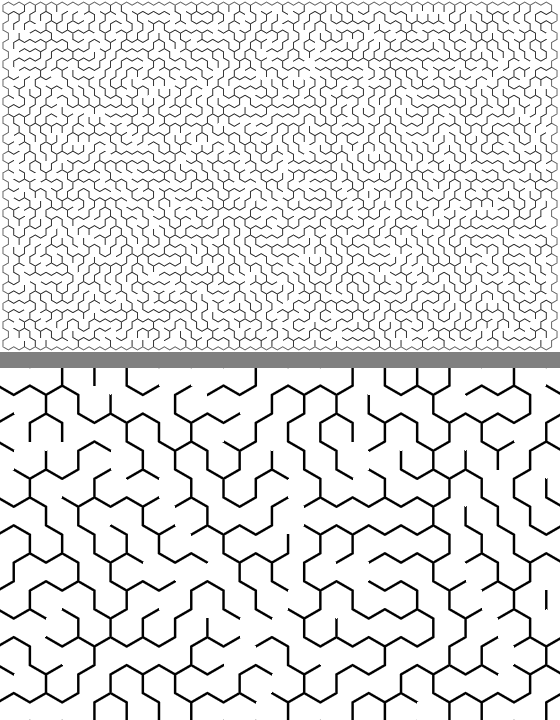
Top, the full canvas; bottom, a detail of the centre.
Give the GLSL for this pattern, as a WebGL 2 fragment shader.

```glsl
#version 300 es
precision highp float;
precision highp int;
// Draws a black line maze on a grid of hexagonal cells over white.

uniform vec2 u_resolution;
out vec4 fragColor;

const ivec2 GRID = ivec2(51, 37);             // columns, rows
const vec2 CANVAS_CELLS = vec2(52.03, 32.72); // canvas size in cell widths
const float LINE_WIDTH = 0.076;               // in cell widths
const float FILTER_PIXELS = 1.05;             // edge softness
const float BORDER_INK = 0.72;
const float FLOW_SCALE = 0.15;                // frequency of corridor direction
const float FLOW_TURN = 8.0;                  // swing of corridor direction
const vec3 PAPER = vec3(1.0);
const vec3 INK = vec3(0.0);

const float ROW_PITCH = 0.8660254;
const float HALF_EDGE = 0.2886751;
const float SIXTH_TURN = 1.0471976;
const ivec2 STEPS[6] = ivec2[6](ivec2(1, 0), ivec2(0, 1), ivec2(-1, 1),
                                ivec2(-1, 0), ivec2(0, -1), ivec2(1, -1));

// Hash and gradient noise
uint hash(ivec2 v, uint seed) {
    uint h = uint(v.x) * 374761393u + uint(v.y) * 668265263u + seed * 974711u;
    h = (h ^ (h >> 15)) * 739982445u;
    h = (h ^ (h >> 12)) * 695872825u;
    return h ^ (h >> 15);
}

float slope(ivec2 corner, vec2 offset) {
    float angle = float(hash(corner, 7u) & 1023u) * SIXTH_TURN * 6.0 / 1024.0;
    return dot(vec2(cos(angle), sin(angle)), offset);
}

float gradientNoise(vec2 p) {
    ivec2 i = ivec2(floor(p));
    vec2 f = fract(p);
    vec2 u = f * f * f * (f * (f * 6.0 - 15.0) + 10.0);
    float low = mix(slope(i, f), slope(i + ivec2(1, 0), f - vec2(1, 0)), u.x);
    float high = mix(slope(i + ivec2(0, 1), f - vec2(0, 1)),
                     slope(i + ivec2(1, 1), f - vec2(1, 1)), u.x);
    return mix(low, high, u.y);
}

// Cells use skewed axes: x runs along a row, y climbs to the upper right
vec2 cellCentre(ivec2 cell) {
    return vec2(float(cell.x) + 0.5 * float(cell.y), float(cell.y) * ROW_PITCH);
}

bool inGrid(ivec2 cell) {
    int column = cell.x + (cell.y >> 1);
    return cell.y >= 0 && cell.y < GRID.y && column >= 0 && column < GRID.x;
}

float rank(ivec2 cell) {
    return float(hash(cell, 3u) & 65535u);
}

// Each cell opens one side, picked from a fan of three along the flow
int fanStart(ivec2 cell) {
    return 60 + int(floor(FLOW_TURN * gradientNoise(cellCentre(cell) * FLOW_SCALE + 0.37)));
}

int firstExit(ivec2 cell) {
    uint pick = hash(cell, 1u);
    int side = (fanStart(cell) + int(pick % 3u)) % 6;
    int turn = (pick & 4096u) == 0u ? 2 : 4;
    for (int i = 0; i < 2; i++)
        if (!inGrid(cell + STEPS[side])) side = (side + turn) % 6;
    return side;
}

// Highest rank among neighbours that open into the cell, or -1 if none does
float strongestFeeder(ivec2 cell) {
    float best = -1.0;
    for (int side = 0; side < 6; side++) {
        ivec2 other = cell + STEPS[side];
        if (inGrid(other) && firstExit(other) == (side + 3) % 6)
            best = max(best, rank(other));
    }
    return best;
}

// Surplus feeders turn to a dead end nearby, which makes corridors longer
int finalExit(ivec2 cell) {
    int first = firstExit(cell);
    if (strongestFeeder(cell + STEPS[first]) <= rank(cell)) return first;
    int start = fanStart(cell);
    for (int i = 0; i < 3; i++) {
        int side = (start + i) % 6;
        ivec2 target = cell + STEPS[side];
        if (inGrid(target) && strongestFeeder(target) < 0.0) return side;
    }
    return first;
}

float wallInk(ivec2 cell, int side) {
    ivec2 other = cell + STEPS[side];
    bool inside = inGrid(cell), otherInside = inGrid(other);
    if (inside != otherInside) return BORDER_INK;
    if (!inside || finalExit(cell) == side) return 0.0;
    return finalExit(other) == (side + 3) % 6 ? 0.0 : 1.0;
}

void main() {
    // Centre the grid and find the nearest cell
    float cellPixels = min(u_resolution.x / CANVAS_CELLS.x, u_resolution.y / CANVAS_CELLS.y);
    vec2 gridMiddle = 0.5 * vec2(float(GRID.x) - 0.5, float(GRID.y - 1) * ROW_PITCH);
    vec2 p = (gl_FragCoord.xy - 0.5 * u_resolution) / cellPixels + gridMiddle;
    int row = int(floor(p.y / ROW_PITCH));
    ivec2 cell = ivec2(0);
    float nearest = 9.0;
    for (int r = row; r <= row + 1; r++) {
        ivec2 candidate = ivec2(int(floor(p.x - 0.5 * float(r) + 0.5)), r);
        float d = distance(p, cellCentre(candidate));
        if (d < nearest) { nearest = d; cell = candidate; }
    }

    // Ink the standing walls with box-filtered edges
    vec2 local = p - cellCentre(cell);
    float blur = FILTER_PIXELS / cellPixels;
    float ink = 0.0;
    for (int side = 0; side < 6; side++) {
        float angle = float(side) * SIXTH_TURN;
        vec2 normal = vec2(cos(angle), sin(angle));
        float along = abs(dot(local, vec2(-normal.y, normal.x)));
        float d = length(vec2(max(along - HALF_EDGE, 0.0), dot(local, normal) - 0.5));
        float cover = (min(d + 0.5 * LINE_WIDTH, 0.5 * blur)
                     - max(d - 0.5 * LINE_WIDTH, -0.5 * blur)) / blur;
        if (cover > 0.0) ink = max(ink, cover * wallInk(cell, side));
    }
    fragColor = vec4(mix(PAPER, INK, ink), 1.0);
}
```
